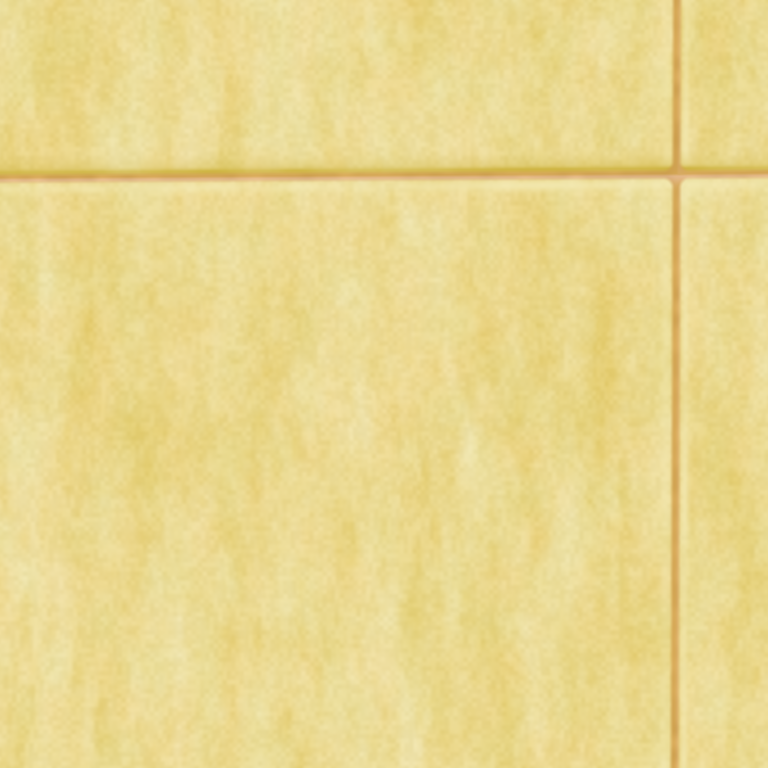
Write a WebGL 1 fragment shader that draws this texture.

```glsl
precision highp float;

uniform vec2 u_resolution;

// Layout, in canvas units
const vec2 JOINT = vec2(0.8800, 0.7705);      // where two joints cross
const vec2 TILE_PITCH = vec2(1.0);
const vec2 JOINT_TILT = vec2(0.003, 0.006);   // slant of upright and level joints
const float JOINT_HALF_WIDTH = 0.0050;
const float CORNER_RADIUS = 0.012;
const float EDGE_SOFTNESS = 0.0028;

// Glaze
const vec2 STREAK_SCALE = vec2(25.0, 7.5);
const vec2 CLOUD_SCALE = vec2(8.0, 4.0);
const vec2 FIBRE_SCALE = vec2(70.0, 22.0);
const vec2 MOTTLE_SCALE = vec2(85.0, 65.0);
const float GRAIN_SCALE = 170.0;
const float STREAK_CONTRAST = 1.7;
const float GRAIN_AMOUNT = 0.050;
const float TINT_AMOUNT = 0.035;
const float TILE_VARIATION = 0.06;

// Colours
const vec3 GLAZE_DEEP = vec3(0.895, 0.805, 0.445);
const vec3 GLAZE_MID = vec3(0.923, 0.856, 0.575);
const vec3 GLAZE_PALE = vec3(0.938, 0.893, 0.680);
const vec3 GROUT_OCHRE = vec3(0.83, 0.65, 0.33);
const vec3 GROUT_PINK = vec3(0.89, 0.72, 0.54);
const vec3 EDGE_OLIVE = vec3(0.81, 0.71, 0.26);
const vec3 EDGE_LIGHT = vec3(0.955, 0.920, 0.710);

float hash(vec2 p) {
  vec3 q = fract(vec3(p.xyx) * 0.1031);
  q += dot(q, q.yzx + 33.33);
  return fract((q.x + q.y) * q.z);
}

float noise(vec2 p) {
  vec2 i = floor(p);
  vec2 f = fract(p);
  f = f * f * (3.0 - 2.0 * f);
  float low = mix(hash(i), hash(i + vec2(1.0, 0.0)), f.x);
  float high = mix(hash(i + vec2(0.0, 1.0)), hash(i + vec2(1.0)), f.x);
  return mix(low, high, f.y);
}

float fbm(vec2 p) {
  float sum = 0.0;
  float weight = 0.533;
  for (int i = 0; i < 4; i++) {
    sum += weight * noise(p);
    p = p * 2.03 + vec2(17.3, 9.1);
    weight *= 0.5;
  }
  return sum;
}

float roundedBox(vec2 p, vec2 halfSize, float radius) {
  vec2 q = abs(p) - halfSize + radius;
  return length(max(q, 0.0)) + min(max(q.x, q.y), 0.0) - radius;
}

// Soft ridge of the given half width around a centre line
float ridge(float x, float centre, float width) {
  float t = (x - centre) / width;
  return exp(-t * t);
}

vec3 glaze(vec2 uv, vec2 tile) {
  vec2 p = uv + tile * vec2(5.7, 8.3) + 20.0;
  p.x += 0.012 * (noise(p * 9.0) - 0.5);
  float streak = fbm(p * STREAK_SCALE) - 0.5;
  float cloud = fbm(p * CLOUD_SCALE + 40.0) - 0.5;
  float fibre = noise(p * FIBRE_SCALE) - 0.5;
  float mottle = noise(p * MOTTLE_SCALE + 90.0) - 0.5;
  float tone = 0.46 * streak + 0.40 * cloud + 0.16 * fibre + 0.13 * mottle;
  tone = STREAK_CONTRAST * tone + TILE_VARIATION * (hash(tile + 31.0) - 0.5);
  vec3 colour = mix(GLAZE_MID, GLAZE_DEEP, clamp(-2.1 * tone, 0.0, 1.0));
  colour = mix(colour, GLAZE_PALE, clamp(2.1 * tone, 0.0, 1.0));

  // Blotchy drift between warm and green, then fine grain stronger in blue
  float tint = noise(p * vec2(30.0, 18.0) + 55.0) - 0.5;
  colour += TINT_AMOUNT * tint * vec3(0.5, -0.3, -0.4);
  float grain = noise(p * GRAIN_SCALE) - 0.5;
  return colour + GRAIN_AMOUNT * grain * vec3(0.6, 0.7, 1.1);
}

void main() {
  vec2 uv = gl_FragCoord.xy / u_resolution;
  float pixel = 1.0 / min(u_resolution.x, u_resolution.y);

  // Tile cell and signed offset from the nearest joints
  vec2 grid = (uv - JOINT - JOINT_TILT * (uv.yx - 0.5)) / TILE_PITCH;
  vec2 tile = floor(grid);
  vec2 fromJoint = (fract(grid + 0.5) - 0.5) * TILE_PITCH;
  vec2 inTile = (fract(grid) - 0.5) * TILE_PITCH;
  float edge = roundedBox(inTile, 0.5 * TILE_PITCH - JOINT_HALF_WIDTH, CORNER_RADIUS);

  vec3 colour = glaze(uv, tile);

  // Bevels: shaded above the level joint, lit below it and beside the upright one
  float wear = 0.35 + 0.65 * noise(uv * 18.0 + 70.0);
  float lit = 0.80 * ridge(fromJoint.y, -0.013, 0.008);
  lit = max(lit, 0.70 * ridge(fromJoint.x, 0.012, 0.005));
  lit = max(lit, 0.45 * ridge(fromJoint.x, -0.013, 0.007));
  colour = mix(colour, EDGE_LIGHT, lit * wear);
  float shade = 0.90 * ridge(fromJoint.y, 0.006, 0.005);
  shade += 0.30 * ridge(fromJoint.y, 0.013, 0.012);
  colour = mix(colour, EDGE_OLIVE, min(shade, 1.0) * (0.5 + 0.5 * wear));

  // Grout: ochre, turning pink along the lower and right sides
  float pink = smoothstep(0.002, -0.003, fromJoint.y) * ridge(fromJoint.y, 0.0, 0.012);
  pink = max(pink, 0.3 * smoothstep(-0.001, 0.004, fromJoint.x) * ridge(fromJoint.x, 0.0, 0.012));
  vec3 grout = mix(GROUT_OCHRE, GROUT_PINK, pink);
  grout += 0.06 * (noise(uv * 60.0 + 11.0) - 0.5);
  float softness = EDGE_SOFTNESS + 0.5 * pixel;
  colour = mix(colour, grout, smoothstep(-softness, softness, edge));

  gl_FragColor = vec4(clamp(colour, 0.0, 1.0), 1.0);
}
```
